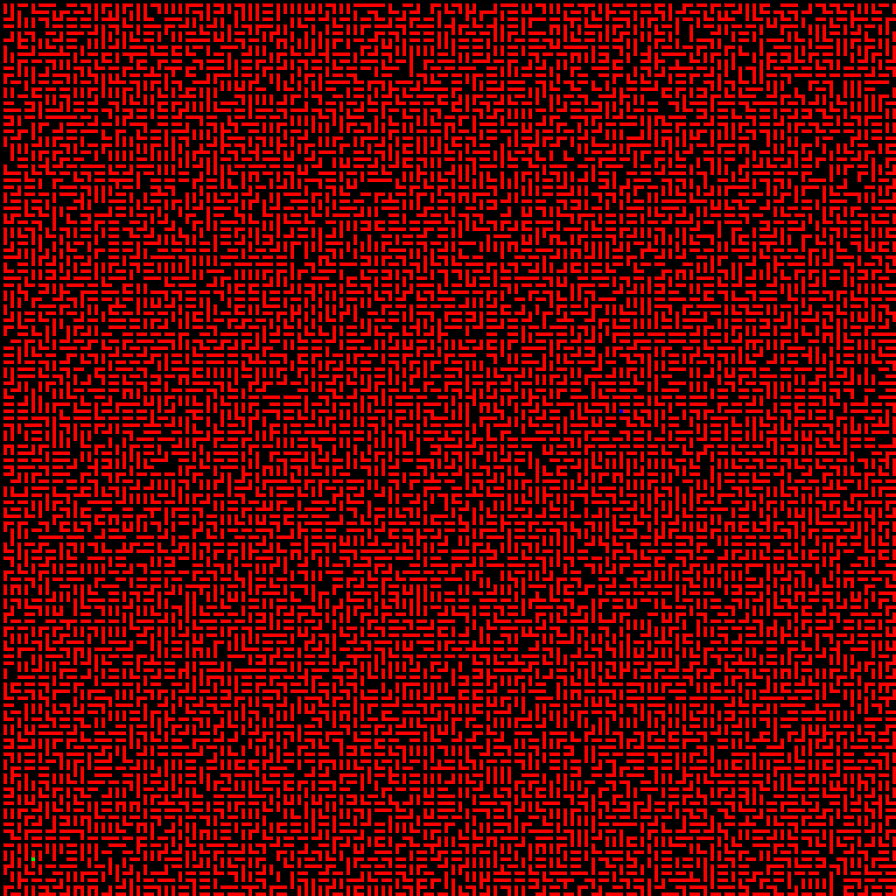
A WebGL 1 fragment shader for this pattern:

```glsl
precision highp float;
// Dense labyrinth of short red bars and hooks on black, with two small marker cells.

uniform vec2 u_resolution;

const float CELLS = 128.0;

float hash(vec2 p, float seed) {
  vec3 q = fract(vec3(p.xyx + seed) * vec3(0.1031, 0.1030, 0.0973));
  q += dot(q, q.yzx + 33.33);
  return fract((q.x + q.y) * q.z);
}

bool inside(vec2 node) {
  return all(greaterThan(node, vec2(-0.5))) && all(lessThan(node, vec2(CELLS - 0.5)));
}

// Unit step for index 0..3: left, right, down, up.
vec2 direction(float i) {
  return i < 1.5 ? vec2(2.0 * i - 1.0, 0.0) : vec2(0.0, 2.0 * i - 5.0);
}

// Random direction that stays on the grid.
vec2 pick(vec2 node) {
  vec2 d = direction(floor(4.0 * hash(node, 7.3)));
  return inside(node + d) ? d : -d;
}

// Even nodes reach for an odd neighbour, which accepts at most two of them.
// An odd node that nobody chose usually reaches out itself.
bool joined(vec2 node, vec2 d) {
  if (!inside(node) || !inside(node + d)) return false;
  if (mod(node.x + node.y, 2.0) < 0.5) {
    node += d;
    d = -d;
  }
  float first = floor(4.0 * hash(node, 23.9));
  float accepted = 0.0;
  for (int i = 0; i < 4; i++) {
    vec2 toward = direction(mod(float(i) + first, 4.0));
    if (inside(node + toward) && dot(pick(node + toward), toward) < -0.5) {
      accepted += 1.0;
      if (accepted < 2.5 && dot(toward, d) > 0.5) return true;
    }
  }
  return accepted < 0.5 && hash(node, 41.7) < 0.75 && dot(pick(node), d) > 0.5;
}

void main() {
  vec2 q = CELLS * gl_FragCoord.xy / u_resolution;

  // Edge slope: a crisp ramp narrower than one pixel.
  float slope = 3.0 * min(u_resolution.x, u_resolution.y) / CELLS;

  // Nearest node and the offset from its centre.
  vec2 node = floor(q - vec2(0.25, -0.25));
  vec2 local = q - node - vec2(0.75, 0.25);

  // Half bars from the node towards each joined neighbour.
  float bars = 1.0;
  for (int i = 0; i < 4; i++) {
    vec2 d = direction(float(i));
    if (joined(node, d)) {
      float along = dot(local, d);
      float across = abs(dot(local, vec2(-d.y, d.x)));
      bars = min(bars, max(across - 0.25, -0.25 - along));
    }
  }
  vec3 color = vec3(1.0, 0.0, 0.0) * clamp(0.5 - bars * slope, 0.0, 1.0);

  // Green and blue marker cells.
  float square = max(abs(local.x), abs(local.y)) - 0.25;
  float marker = clamp(0.5 - square * slope, 0.0, 1.0);
  if (distance(node, vec2(4.0, 5.0)) < 0.5) color = mix(color, vec3(0.0, 1.0, 0.0), marker);
  if (distance(node, vec2(88.0, 69.0)) < 0.5) color = mix(color, vec3(0.0, 0.0, 1.0), marker);

  gl_FragColor = vec4(color, 1.0);
}
```
